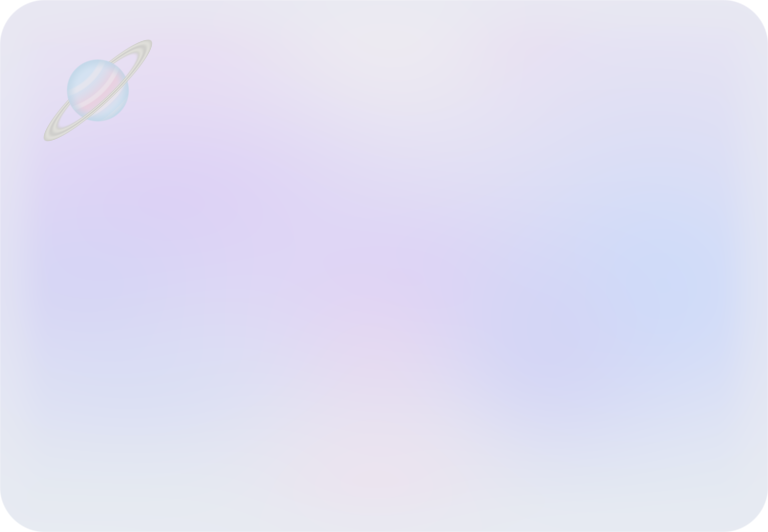
This background is drawn by a WebGL 2 fragment shader. Its source:

```glsl
#version 300 es
precision highp float;
// Pastel rounded card with soft lilac and blue glows and a small tilted ringed planet.

uniform vec2 u_resolution;
out vec4 outColor;

// Card
const float CORNER_RADIUS = 0.085;
const vec3 PAGE = vec3(1.0);
const vec3 CARD_LOW = vec3(0.90, 0.92, 0.945);
const vec3 CARD_MID = vec3(0.885, 0.88, 0.955);
const vec3 CARD_TOP = vec3(0.91, 0.90, 0.95);
const vec3 EDGE_TINT = vec3(0.91, 0.92, 0.95);

// Glows
const vec3 LILAC = vec3(0.865, 0.81, 0.965);
const vec3 PERIWINKLE = vec3(0.82, 0.825, 0.96);
const vec3 SKY = vec3(0.80, 0.86, 0.98);
const vec3 MIST = vec3(0.845, 0.87, 0.955);
const vec3 ROSE = vec3(0.915, 0.85, 0.935);
const vec3 BLUSH = vec3(0.935, 0.885, 0.935);
const vec3 ORCHID = vec3(0.915, 0.87, 0.95);
const vec3 CREAM = vec3(0.935, 0.925, 0.945);

// Planet, in units of the canvas height
const vec2 PLANET_POS = vec2(0.184, 0.830);
const float PLANET_RADIUS = 0.058;
const float PLANET_TILT = 0.75;
const float RING_RADIUS = 0.137;
const float RING_INNER = 0.73;
const float RING_SQUASH = 0.20;
const vec3 PLANET_SHADE = vec3(0.74, 0.83, 0.90);
const vec3 PLANET_BLUE = vec3(0.83, 0.89, 0.95);
const vec3 PLANET_PINK = vec3(0.91, 0.82, 0.88);
const vec3 PLANET_BAND = vec3(0.93, 0.91, 0.93);
const vec3 RING_LIGHT = vec3(0.87, 0.87, 0.84);
const vec3 RING_DARK = vec3(0.77, 0.77, 0.75);

// Blend an elliptical gaussian glow into a colour
vec3 addGlow(vec3 col, vec2 uv, vec2 centre, vec2 size, vec3 tint, float strength) {
    vec2 d = (uv - centre) / size;
    return mix(col, tint, strength * exp(-dot(d, d)));
}

float roundedBox(vec2 p, vec2 halfSize, float radius) {
    vec2 q = abs(p) - halfSize + radius;
    return length(max(q, 0.0)) + min(max(q.x, q.y), 0.0) - radius;
}

float fillMask(float dist, float aa) {
    return 1.0 - smoothstep(-aa, aa, dist);
}

vec3 cardColor(vec2 uv) {
    vec3 col = mix(CARD_LOW, CARD_MID, smoothstep(0.0, 0.45, uv.y));
    col = mix(col, CARD_TOP, smoothstep(0.5, 1.0, uv.y));
    // Upper band
    col = addGlow(col, uv, vec2(0.24, 0.88), vec2(0.16, 0.22), ORCHID, 0.7);
    col = addGlow(col, uv, vec2(0.68, 0.93), vec2(0.09, 0.14), ORCHID, 0.6);
    col = addGlow(col, uv, vec2(0.86, 0.78), vec2(0.20, 0.18), PERIWINKLE, 0.2);
    col = addGlow(col, uv, vec2(0.50, 0.95), vec2(0.14, 0.20), CREAM, 0.8);
    // Left side
    col = addGlow(col, uv, vec2(0.22, 0.62), vec2(0.25, 0.19), LILAC, 0.8);
    col = addGlow(col, uv, vec2(0.18, 0.29), vec2(0.21, 0.14), MIST, 0.65);
    col = addGlow(col, uv, vec2(0.10, 0.47), vec2(0.18, 0.15), PERIWINKLE, 0.6);
    // Right side
    col = addGlow(col, uv, vec2(0.53, 0.46), vec2(0.19, 0.16), LILAC, 0.7);
    col = addGlow(col, uv, vec2(0.86, 0.46), vec2(0.18, 0.24), SKY, 0.85);
    col = addGlow(col, uv, vec2(0.71, 0.35), vec2(0.13, 0.19), PERIWINKLE, 0.7);
    // Lower centre
    col = addGlow(col, uv, vec2(0.49, 0.33), vec2(0.10, 0.15), ROSE, 0.45);
    col = addGlow(col, uv, vec2(0.49, 0.09), vec2(0.15, 0.15), BLUSH, 0.65);
    return col;
}

vec3 drawPlanet(vec3 col, vec2 p, float aa) {
    float c = cos(PLANET_TILT), s = sin(PLANET_TILT);
    vec2 d = p - PLANET_POS;
    vec2 q = vec2(c * d.x + s * d.y, c * d.y - s * d.x);

    // Ring with fine grooves and a dark rim
    float r = length(vec2(q.x, q.y / RING_SQUASH)) / RING_RADIUS;
    float ringAa = aa / (RING_RADIUS * RING_SQUASH) * mix(1.0, RING_SQUASH, smoothstep(0.5, 1.0, abs(q.x) / RING_RADIUS));
    float ring = fillMask(abs(r - 0.5 * (1.0 + RING_INNER)) - 0.5 * (1.0 - RING_INNER), ringAa);
    float groove = 0.5 + 0.5 * cos(6.2832 * (r - RING_INNER) / (1.0 - RING_INNER) * 2.0);
    vec3 ringCol = mix(RING_LIGHT, RING_DARK, groove * 0.65);

    // Globe with curved bands and a cool shaded limb
    float dist = length(q) / PLANET_RADIUS;
    float latitude = q.y / PLANET_RADIUS + 0.22 * (1.0 - min(dist * dist, 1.0));
    vec3 globe = mix(PLANET_BLUE, PLANET_PINK, exp(-6.0 * latitude * latitude));
    globe = mix(globe, PLANET_BAND, 0.6 * smoothstep(0.2, 0.9, sin(latitude * 13.0)));
    globe = mix(globe, PLANET_SHADE, 0.75 * smoothstep(0.65, 1.05, dist));
    float disc = fillMask(length(q) - PLANET_RADIUS, aa);

    // The far half of the ring passes behind the globe
    col = mix(col, ringCol, ring * 0.9);
    col = mix(col, globe, disc);
    return mix(col, ringCol, ring * disc * smoothstep(aa, -aa, q.y) * 0.9);
}

void main() {
    vec2 p = gl_FragCoord.xy / u_resolution.y;
    vec2 halfSize = 0.5 * vec2(u_resolution.x / u_resolution.y, 1.0);
    float aa = 1.0 / u_resolution.y;

    vec3 col = cardColor(gl_FragCoord.xy / u_resolution);
    float edge = roundedBox(p - halfSize, halfSize, CORNER_RADIUS);
    col = mix(col, EDGE_TINT, 0.5 * smoothstep(-0.10, 0.0, edge));
    col = drawPlanet(col, p, aa);
    outColor = vec4(mix(PAGE, col, fillMask(edge, aa)), 1.0);
}
```
